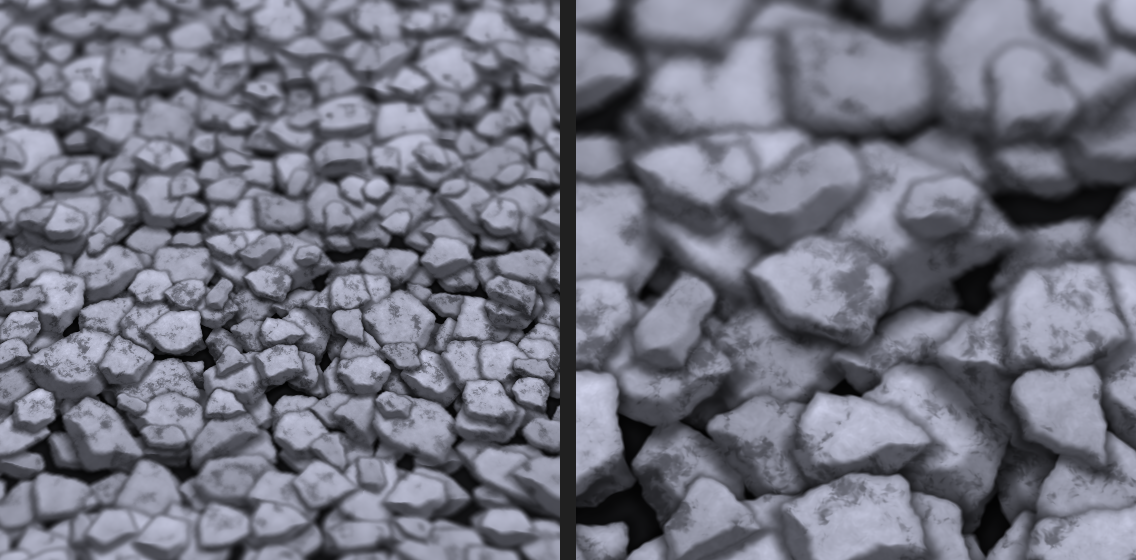
Left: the whole. Right: its middle third, enlarged.
Write a Shadertoy shader that draws this texture.

```glsl
const float STONES_ACROSS = 7.5;    // large stones along the lower edge
const float PERSPECTIVE = 0.5;      // shrinkage of stones with distance
const float FLATTENING = 1.15;      // vertical squeeze of the ground
const float FOCUS_HEIGHT = 0.38;
const float FOCUS_DEPTH = 0.06;
const float BLUR_MIN = 0.0013;
const float BLUR_GROWTH = 0.028;
const float BLUR_LIMIT = 0.42;      // in stone radii
const int SIDES = 6;
const float CORNER_SHARPNESS = 24.0;
const float GAP_TONE = 0.07;
const float SHADOW_TONE = 0.43;
const float SHADOW_TONE_BLURRED = 0.72;
const float SHADOW_REACH = 0.22;
const float PATCH_SCALE = 5.0;
const vec3 STONE_TINT = vec3(0.985, 1.0, 1.11);
const vec3 LAYER_SCALE = vec3(1.5, 1.0, 1.45);     // fill, large, scattered
const vec3 LAYER_DENSITY = vec3(1.0, 0.93, 0.42);
const vec3 LAYER_LIGHT = vec3(0.92, 1.0, 1.0);
const vec3 SIZE_MIN = vec3(0.62, 0.48, 0.42);
const vec3 SIZE_MAX = vec3(0.80, 0.76, 0.70);
const vec3 SCATTER = vec3(0.22, 0.30, 0.30);
const float TAU = 6.2831853;
const mat2 OCTAVE_TURN = mat2(1.52, 1.14, -1.14, 1.52);

vec3 hash3(vec3 c) {
    c = fract(c * vec3(0.1031, 0.1030, 0.0973));
    c += dot(c, c.yxz + 33.33);
    return fract((c.xxy + c.yxx) * c.zyx);
}

float valueNoise(vec2 p) {
    vec2 i = floor(p), f = p - i;
    f = f * f * (3.0 - 2.0 * f);
    float low = mix(hash3(i.xyx).x, hash3((i + vec2(1, 0)).xyx).x, f.x);
    float high = mix(hash3((i + vec2(0, 1)).xyx).x, hash3((i + 1.0).xyx).x, f.x);
    return mix(low, high, f.y);
}

// Dark mineral patches and speckled grain
float mottle(vec2 p, float keep) {
    float sum = 0.0, gain = 0.5;
    p *= PATCH_SCALE;
    for (int i = 0; i < 5; i++) {
        sum += gain * (valueNoise(p) - 0.5);
        gain *= keep;
        p = OCTAVE_TURN * p + 3.7;
    }
    return 1.0 + 0.3 * sum - 0.3 * smoothstep(0.03, 0.35, -sum);
}

// Signed distance to a rounded irregular polygon, with its outward normal
float outline(vec2 p, vec3 seed, float sharpness, out vec2 normal) {
    float tilt = (seed.x - 0.5) * 2.6;
    vec2 axis = vec2(cos(tilt), sin(tilt));
    float slim = mix(0.5, 0.95, seed.y);
    float sum = 0.0;
    normal = vec2(0.0);
    for (int i = 0; i < SIDES; i++) {
        float rnd = fract(seed.z * (13.7 + 7.31 * float(i)) + seed.x * 5.1);
        float angle = TAU * (float(i) + 0.7 * rnd) / float(SIDES);
        vec2 dir = vec2(cos(angle), sin(angle));
        float along = dot(dir, axis);
        float reach = sqrt(mix(slim * slim, 1.0, along * along));
        reach *= mix(0.76, 1.0, fract(rnd * 7.7));
        float weight = exp(sharpness * (dot(p, dir) - reach));
        sum += weight;
        normal += weight * dir;
    }
    normal /= sum;
    return log(sum) / sharpness;
}

// Bright upper face, bevelled sides, wide dark front
float faceLight(vec2 p, float d, vec2 normal, vec3 seed, float blur) {
    float front = smoothstep(0.3, -0.9, normal.y);
    float bevel = mix(0.12, mix(0.15, 0.5, seed.z), front);
    float side = 1.0 - smoothstep(bevel - 0.07 - blur, bevel + 0.05 + blur, -d);
    float topLight = mix(0.57, 0.69, seed.y) + 0.06 * p.y;
    float sideLight = mix(0.28, 0.62, smoothstep(-0.9, 0.5, normal.y + 0.3 * normal.x));
    float rim = mix(0.78, 1.0, smoothstep(-blur, 0.07 + blur, -d));
    return mix(topLight, sideLight, side) * rim;
}

void mainImage(out vec4 fragColor, in vec2 fragCoord) {
    // Ground seen in perspective
    vec2 uv = fragCoord / iResolution.y;
    float shrink = 1.0 + PERSPECTIVE * uv.y;
    vec2 ground = vec2((uv.x - 0.5) * shrink,
                       (uv.y + 0.5 * PERSPECTIVE * uv.y * uv.y) * FLATTENING);
    ground = ground * STONES_ACROSS + 40.0;

    // Depth of field widens edges and fades fine detail
    float defocus = max(0.0, abs(uv.y - FOCUS_HEIGHT) - FOCUS_DEPTH);
    float groundBlur = (BLUR_MIN + BLUR_GROWTH * defocus) * shrink * STONES_ACROSS;
    float soft = smoothstep(0.0, 0.4, defocus);
    float keep = mix(0.74, 0.2, sqrt(soft));
    float shadowTone = mix(SHADOW_TONE, SHADOW_TONE_BLURRED, soft);
    vec2 rough = 0.010 * sin(ground.yx * 23.0 + 2.0 * sin(ground * 13.0))
               + 0.003 * sin(ground.yx * 71.0 + 2.0 * sin(ground * 47.0));
    ground += rough * (1.0 - soft);

    // Painted from lower layers up, and from the back row to the front
    float light = GAP_TONE;
    for (int layer = 0; layer < 3; layer++) {
        vec2 pos = ground * LAYER_SCALE[layer] + float(layer) * 3.37;
        for (int k = 0; k < 9; k++) {
            vec2 cell = floor(pos) + vec2(k % 3 - 1, 1 - k / 3);
            vec3 place = hash3(vec3(cell, float(layer) * 17.0 + 5.0));
            vec3 seed = hash3(vec3(cell, float(layer) * 29.0 + 71.0));
            if (fract(place.x * 17.3 + seed.y) > LAYER_DENSITY[layer]) continue;
            float size = mix(SIZE_MIN[layer], SIZE_MAX[layer], place.z);
            vec2 p = pos - cell - 0.5 - SCATTER[layer] * (2.0 * place.xy - 1.0);
            p /= size;
            if (dot(p, p) > 2.1) continue;

            float blur = min(groundBlur * LAYER_SCALE[layer] / size, BLUR_LIMIT);
            float sharpness = max(9.0, CORNER_SHARPNESS / (1.0 + 6.0 * blur));
            vec2 normal;
            float d = outline(p, seed, sharpness, normal);
            float open = smoothstep(-blur, SHADOW_REACH, d + 0.08 * normal.y);
            light *= mix(shadowTone, 1.0, open);
            if (d < blur) {
                float face = faceLight(p, d, normal, seed, 0.5 * blur) * LAYER_LIGHT[layer];
                face *= mottle(ground + seed.xy * 20.0, keep);
                light = mix(light, face, smoothstep(blur, -blur, d));
            }
        }
    }
    fragColor = vec4(light * STONE_TINT, 1.0);
}
```
